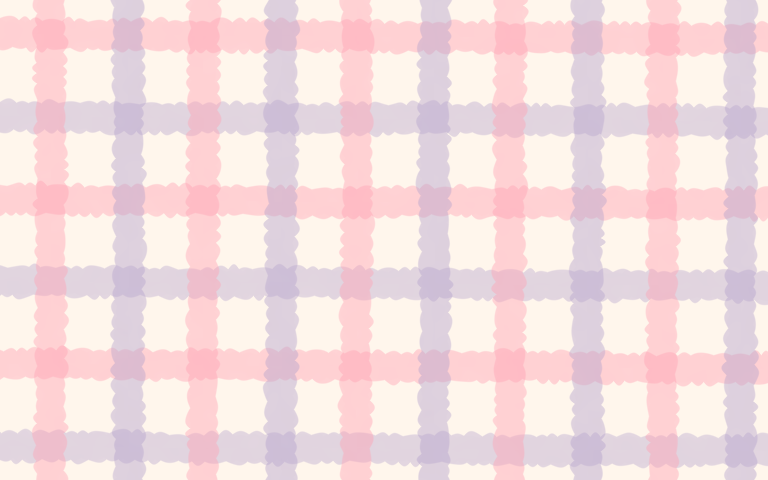
Write a Shadertoy shader that draws this pattern.

```glsl
// Hand-painted gingham: translucent pink and lavender bands on cream paper.
// Each band is a repeated strip whose two edges are rows of uneven round dabs;
// horizontal bands are laid first, vertical bands glaze over them.

float hash(vec2 p) {
    p = fract(p * vec2(0.1031, 0.1137));
    p += dot(p, p.yx + 33.33);
    return fract((p.x + p.y) * p.x * 17.0);
}

vec2 gradient(vec2 cell) {
    float angle = 6.2832 * hash(cell);
    return vec2(cos(angle), sin(angle));
}

float gradientNoise(vec2 p) {
    vec2 i = floor(p), f = p - i;
    vec2 u = f * f * f * (f * (f * 6.0 - 15.0) + 10.0);
    vec2 e = vec2(1, 0);
    float low = mix(dot(gradient(i), f), dot(gradient(i + e), f - e), u.x);
    float high = mix(dot(gradient(i + e.yx), f - e.yx),
                     dot(gradient(i + 1.0), f - 1.0), u.x);
    return mix(low, high, u.y);
}

// Half width of a band: convex dabs of varied length and height.
float dabbedEdge(float along, float seed) {
    float w = along * 31.0 + 1.1 * gradientNoise(vec2(along * 13.0, seed * 7.3)) + seed * 0.37;
    float height = mix(0.003, 0.0105, hash(vec2(floor(w) + 50.0, seed + 20.0)));
    float drift = 0.004 * gradientNoise(vec2(along * 9.0, seed * 5.7 + 40.0));
    return 0.0275 + drift + height * abs(sin(3.14159 * w));
}

// Paint density at a point; 'across' is measured from the band's centre.
float band(float across, float along, float id, float seed) {
    float s = across - 0.004 * gradientNoise(vec2(along * 4.0, id * 3.7 + seed));
    float edgeSeed = seed + 2.0 * id + step(0.0, s);
    float soft = 0.9 / iResolution.y;
    float wash = dabbedEdge(along, edgeSeed) - abs(s);
    float coat = dabbedEdge(along + 0.013, edgeSeed + 40.0) - 0.003 - abs(s);
    float tone = 0.94 + 0.05 * smoothstep(-soft, soft, coat)
               + 0.05 * gradientNoise(vec2(s, along) * 18.0 + edgeSeed);
    return tone * smoothstep(-soft, soft, wash);
}

void mainImage(out vec4 fragColor, in vec2 fragCoord) {
    vec2 p = fragCoord / iResolution.y;
    vec3 pink = vec3(1.0, 0.63, 0.70);
    vec3 lavender = vec3(0.71, 0.64, 0.80);
    vec3 color = vec3(1.0, 0.965, 0.927);

    // Horizontal bands, counted from the top and sloping slightly down.
    float fall = 0.929 - p.y - 0.0065 * p.x;
    float row = round(fall / 0.1717);
    float oddRow = mod(row, 2.0);
    float paint = band(fall - row * 0.1717, p.x, row, 60.0);
    color = mix(color, mix(pink, lavender, oddRow), paint * mix(0.44, 0.41, oddRow));

    // Vertical bands, counted from the left.
    float run = p.x - 0.1055;
    float column = round(run / 0.1594);
    float oddColumn = mod(column, 2.0);
    paint = band(run - column * 0.1594 - 0.003 * oddColumn, p.y, column, 10.0);
    color = mix(color, mix(pink, lavender, oddColumn), paint * mix(0.44, 0.46, oddColumn));

    fragColor = vec4(color, 1.0);
}
```
